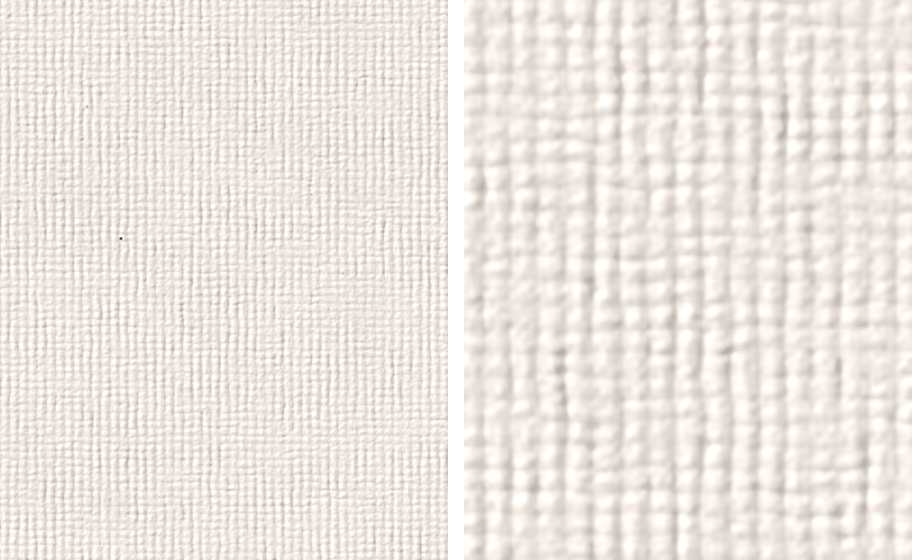
Left, the full canvas; right, a detail of the centre.
Write a WebGL 2 fragment shader that draws this texture.

```glsl
#version 300 es
precision highp float;

uniform vec2 u_resolution;
out vec4 outColor;

const float PI = 3.14159265;
const vec2 THREADS = vec2(49.0, 72.0);          // across and down the canvas
const vec2 TO_LIGHT = vec2(-0.17, 0.16);        // in thread widths
const vec3 CREAM = vec3(0.932, 0.902, 0.876);
const vec3 SPECK_COLOR = vec3(0.16, 0.14, 0.14);

float hash(vec2 p) {
    return fract(sin(dot(p, vec2(127.1, 311.7))) * 43758.5453);
}

float noise(vec2 p) {
    vec2 cell = floor(p);
    vec2 f = fract(p);
    f = f * f * (3.0 - 2.0 * f);
    float low = mix(hash(cell), hash(cell + vec2(1.0, 0.0)), f.x);
    float high = mix(hash(cell + vec2(0.0, 1.0)), hash(cell + 1.0), f.x);
    return mix(low, high, f.y);
}

// Threads run straight, with a slight wobble at each crossing
vec2 bendThreads(vec2 p) {
    float sideways = noise(p * vec2(0.8, 0.5) + 17.0) - 0.5;
    float upward = noise(p * vec2(0.7, 0.6) + 53.0) - 0.5;
    return p + vec2(0.22 * sideways, 0.36 * upward);
}

// Rounded thread profile, narrow in the gaps, centred on zero
vec2 threadProfile(vec2 q) {
    vec2 arch = abs(sin(PI * q));
    return mix(arch, arch * arch, 0.5) - 0.57;
}

// Upright ridges, beaded by the crossing threads
float weaveHeight(vec2 p) {
    vec2 q = bendThreads(p);
    vec2 ridge = threadProfile(q);
    float columnDepth = mix(0.35, 1.3, noise(q * vec2(1.0, 0.4) + 5.0));
    float rowDepth = mix(0.15, 1.0, noise(q * vec2(0.6, 0.9) + 31.0));
    float flatBand = smoothstep(0.05, 0.45, noise(q * vec2(0.1, 0.45) + 71.0));
    float column = ridge.x * columnDepth * mix(0.5, 1.0, flatBand);
    float row = ridge.y * rowDepth * mix(0.55, 0.9, ridge.x + 0.57);
    return column + row;
}

// Fine fibres and small creases lying on the threads
float fibreHeight(vec2 p) {
    float slanted = noise(vec2(p.x * 2.0 + p.y, p.y * 2.7 - p.x) + 11.0);
    float fine = noise(p * vec2(4.2, 3.2) + 90.0);
    return 0.42 * (slanted - 0.5) + 0.42 * (fine - 0.5);
}

float clothHeight(vec2 p) {
    return weaveHeight(p) + fibreHeight(p);
}

float clothTone(vec2 p) {
    float height = clothHeight(p);
    float slope = height - clothHeight(p + TO_LIGHT);
    float cloud = noise(p * 0.13 + 7.0) + noise(p * 0.3 + 23.0) - 1.0;
    float pit = smoothstep(0.55, 0.95, noise(p * vec2(1.1, 0.7) + 41.0))
              * smoothstep(-0.1, -0.65, height);
    return 0.064 * height + 0.118 * slope + 0.011 * cloud - 0.07 * pit;
}

float dotMask(vec2 p, vec2 center, float radius, float blur) {
    return 1.0 - smoothstep(radius - blur, radius + blur, length(p - center));
}

void main() {
    vec2 uv = gl_FragCoord.xy / u_resolution;
    vec2 p = gl_FragCoord.xy / u_resolution.y;
    float aspect = u_resolution.x / u_resolution.y;
    float pixel = 1.0 / u_resolution.y;

    // Woven cloth
    vec3 color = CREAM + clothTone(uv * THREADS);
    color += 0.006 * (0.5 - uv.y);

    // One dark speck and a few faint ones
    float speck = 0.9 * dotMask(p, vec2(0.216, 0.574), 0.0024, pixel);
    for (int i = 0; i < 4; i++) {
        float seed = float(i);
        vec2 center = vec2(hash(vec2(seed, 3.0)) * aspect, hash(vec2(seed, 8.0)));
        float strength = mix(0.2, 0.4, hash(vec2(seed, 14.0)));
        speck = max(speck, strength * dotMask(p, center, 0.002, pixel));
    }
    color = mix(color, SPECK_COLOR, speck);

    outColor = vec4(clamp(color, 0.0, 1.0), 1.0);
}
```
